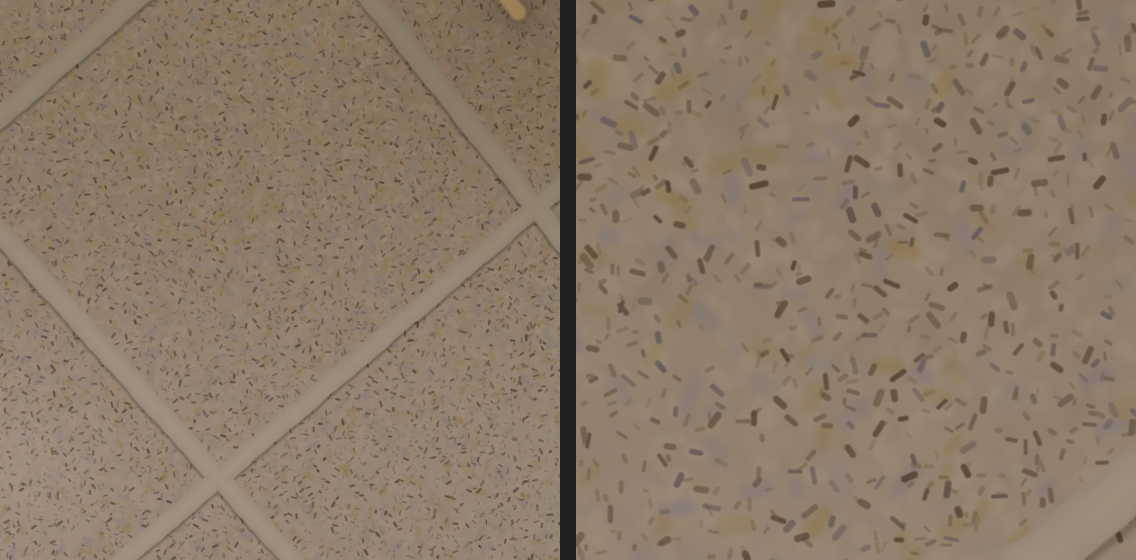
Left: the whole. Right: its middle third, enlarged.
Give the GLSL for this texture, as a Shadertoy shader.

```glsl
// Speckled floor tiles laid on the diagonal, with pale raised grout joints.
// A mild perspective map gives tile coordinates; cellular layers scatter
// elongated flecks, and layered sines vary their density, tint and lighting.

const vec3 STONE_TOP = vec3(0.535, 0.465, 0.380);
const vec3 STONE_LOW = vec3(0.585, 0.520, 0.455);
const vec3 GROUT_TOP = vec3(0.550, 0.500, 0.420);
const vec3 GROUT_LOW = vec3(0.610, 0.552, 0.485);
const vec3 BROWN  = vec3(0.310, 0.240, 0.175);
const vec3 SLATE  = vec3(0.375, 0.335, 0.340);
const vec3 OCHRE  = vec3(0.540, 0.440, 0.250);
const vec3 LILAC  = vec3(0.490, 0.455, 0.465);
const vec3 CREAM  = vec3(0.630, 0.565, 0.490);
const vec3 CHIP   = vec3(0.680, 0.560, 0.390);
const float JOINT_HALF = 0.024;   // half joint width, in tiles

vec4 hash4(vec2 cell, float salt) {
    vec4 q = fract(vec4(cell.xyxy + salt) * vec4(0.1031, 0.1030, 0.0973, 0.1099));
    q += dot(q, q.wzxy + 33.33);
    return fract((q.xxyz + q.yzzw) * q.zywx);
}

// Layered, bent sines in about -1..1
float ripple(vec2 p) {
    p += 0.8 * sin(p.yx * 1.3 + vec2(0.4, 2.1));
    return 0.6 * sin(p.x + 0.7 * p.y) * sin(p.y - 0.4 * p.x + 1.0)
         + 0.4 * sin(2.3 * p.x - 1.1 * p.y) * sin(1.7 * p.y + 2.0);
}

float capsule(vec2 p, vec2 axis, float halfLength) {
    return length(p - axis * clamp(dot(p, axis), -halfLength, halfLength));
}

// One fleck per cell at most: x = coverage, y = random kind of the fleck.
// size = (half length, radius), in cells
vec2 flecks(vec2 p, float density, vec2 size, float blur, float salt) {
    vec2 base = floor(p), best = vec2(0.0);
    for (int y = -1; y <= 1; y++)
    for (int x = -1; x <= 1; x++) {
        vec2 cell = base + vec2(x, y);
        vec4 place = hash4(cell, salt);
        vec4 look = hash4(cell, salt + 41.0);
        float angle = 6.2832 * place.z;
        float dist = capsule(p - cell - place.xy, vec2(cos(angle), sin(angle)),
                             size.x * (0.3 + 0.7 * look.x));
        float radius = size.y * (0.6 + 0.6 * look.y);
        float present = step(place.w, density + 0.25 * ripple(cell * 0.23 + salt));
        float cover = present * (0.45 + 0.55 * look.z)
                    * (1.0 - smoothstep(radius - blur, radius + blur, dist));
        if (cover > best.x) best = vec2(cover, look.w);
    }
    return best;
}

// Perspective map from canvas to tile units; joints lie on whole numbers
vec2 tileCoords(vec2 uv) {
    vec2 d = uv - vec2(0.391, 0.147);
    float depth = 1.0 + dot(d, vec2(-0.0456, 0.0655));
    return vec2(dot(d, vec2(1.009, 0.900)), dot(d, vec2(-0.9245, 1.0833))) / depth;
}

vec3 stone(vec2 uv, float px) {
    vec3 col = mix(STONE_LOW, STONE_TOP, smoothstep(0.1, 0.9, uv.y));
    col *= 1.0 + 0.025 * ripple(uv * 40.0) + 0.02 * ripple(uv * 130.0 + 5.0);

    // Soft pale, ochre and lilac flakes
    vec2 pale = flecks(uv * 52.0, 0.65, vec2(0.35, 0.24), 0.14 + 26.0 * px, 7.0);
    col = mix(col, CREAM, 0.35 * pale.x);
    vec2 tint = flecks(uv * 44.0 + 3.0, 0.42, vec2(0.32, 0.22), 0.16 + 22.0 * px, 19.0);
    col = mix(col, mix(OCHRE, LILAC, step(0.45, tint.y)), 0.50 * tint.x);

    // Sharp dark flecks, then a finer and fainter layer
    vec2 dark = flecks(uv * 62.0, 0.58, vec2(0.26, 0.115), 0.03 + 40.0 * px, 3.0);
    col = mix(col, mix(BROWN, SLATE, smoothstep(0.5, 0.9, dark.y)), 0.85 * dark.x);
    vec2 fine = flecks(uv * 95.0, 0.42, vec2(0.28, 0.12), 0.04 + 60.0 * px, 29.0);
    return mix(col, mix(BROWN, OCHRE, 0.6 * fine.y), 0.50 * fine.x);
}

vec3 grout(vec2 uv, vec2 joint) {
    vec3 col = mix(GROUT_LOW, GROUT_TOP, smoothstep(0.15, 1.0, uv.y));
    float nearest = min(abs(joint.x), abs(joint.y)) / JOINT_HALF;
    return col * (1.01 - 0.05 * nearest * nearest + 0.012 * ripple(uv * 70.0));
}

void mainImage(out vec4 fragColor, in vec2 fragCoord) {
    vec2 uv = fragCoord / iResolution.y;
    float px = 1.0 / iResolution.y;

    // Signed offset to the nearest joint, with slightly uneven edges
    vec2 tile = tileCoords(uv);
    vec2 joint = fract(tile + 0.5) - 0.5;
    joint += 0.0012 * sin(tile.yx * 31.0 + sin(tile.yx * 83.0));
    float edge = min(abs(joint.x), abs(joint.y)) - JOINT_HALF;
    float groutMask = 1.0 - smoothstep(-0.001 - px, 0.001 + px, edge);

    // Thin shade beside the lower edge of every joint
    vec2 s = (joint + JOINT_HALF + 0.003) / 0.005;
    vec2 shade = exp(-s * s);
    vec3 col = stone(uv, px) * (1.0 - 0.20 * max(shade.x, shade.y));
    col = mix(col, grout(uv, joint), groutMask);

    // Small tan chip at the upper right, with a soft shadow
    float chip = capsule(uv - vec2(0.914, 0.992), vec2(0.63, -0.777), 0.018) - 0.014;
    col *= 1.0 - 0.18 * exp(-max(chip, 0.0) * 45.0);
    col = mix(col, CHIP, 0.9 * (1.0 - smoothstep(-0.003 - px, 0.003 + px, chip)));

    // Cool light at lower left, dimmer warm light at the upper right
    col += vec3(0.045, 0.045, 0.055) * exp(-5.0 * length(uv - vec2(0.0, 0.17)));
    col *= 1.0 - vec3(0.08, 0.09, 0.12) * smoothstep(0.55, 0.0, length(uv - 1.0));
    fragColor = vec4(col, 1.0);
}
```
